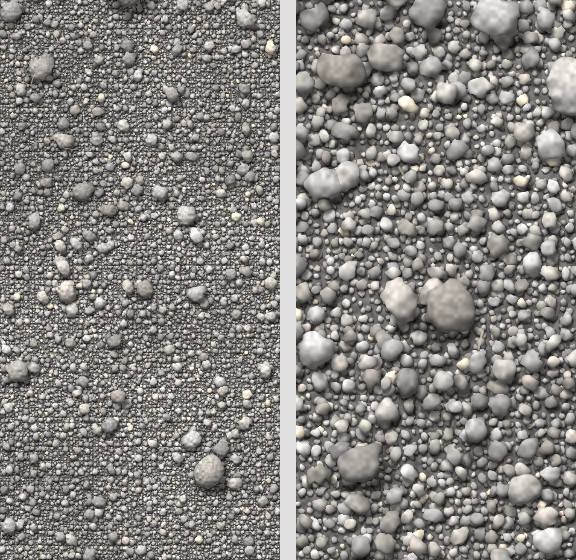
Left: the whole. Right: its middle third, enlarged.
Give the GLSL for this texture, as a WebGL 2 fragment shader.

```glsl
#version 300 es
precision highp float;
// Dry crumbly soil: layers of lumpy clods, from fine crumbs up to rare boulders,
// are scattered on jittered grids. Each is lit as a rough dome and casts a soft
// contact shadow on the finer layers below; pale pebbles and straws are rare.

uniform vec2 u_resolution;
out vec4 fragColor;

const int LAYERS = 6;
const float CELLS[LAYERS] = float[](96.0, 57.0, 37.0, 21.0, 11.0, 5.0);    // per width
const float CHANCE[LAYERS] = float[](1.0, 0.85, 0.52, 0.25, 0.12, 0.07);
const vec2 RADIUS = vec2(0.28, 0.52);         // smallest, largest, in cells
const vec2 STONE_TONE = vec2(0.61, 0.84);     // darkest, lightest clod
const vec3 LIGHT = vec3(-0.22, 0.58, 0.78);
const vec2 SHADOW_SHIFT = vec2(0.05, -0.13);
const float SHADOW_FLOOR = 0.46;
const float AMBIENT = 0.40;
const float DIFFUSE = 0.74;
const float ROUGHNESS = 0.75;
const float GRIT = 0.20;
const float PALE_SHARE = 0.022;
const vec3 GROUND = vec3(0.43, 0.42, 0.41);
const vec3 WARM = vec3(1.035, 1.0, 0.95);
const vec3 COOL = vec3(1.0, 0.995, 0.985);
const vec3 CREAM = vec3(0.96, 0.91, 0.82);
const vec3 STRAW = vec3(0.80, 0.75, 0.66);
const float STRAW_CELLS = 7.0;
const float STRAW_CHANCE = 0.28;
const float STRAW_WIDTH = 0.0028;

// Three random values per integer cell and seed
vec3 hash3(vec2 cell, int seed) {
  uvec3 v = uvec3(ivec3(ivec2(cell), seed)) * 1664525u + 1013904223u;
  v.x += v.y * v.z; v.y += v.z * v.x; v.z += v.x * v.y;
  v ^= v >> 16u;
  v.x += v.y * v.z; v.y += v.z * v.x; v.z += v.x * v.y;
  return vec3(v >> 8u) / 16777216.0;
}

float noise(vec2 p) {
  vec2 i = floor(p), f = fract(p);
  f = f * f * (3.0 - 2.0 * f);
  float low = mix(hash3(i, 91).x, hash3(i + vec2(1, 0), 91).x, f.x);
  float high = mix(hash3(i + vec2(0, 1), 91).x, hash3(i + vec2(1, 1), 91).x, f.x);
  return mix(low, high, f.y);
}

mat2 rotation(float a) {
  return mat2(cos(a), sin(a), -sin(a), cos(a));
}

// Lays one size of clods over the colour below
vec3 addClods(vec3 below, vec2 p, int layer, vec2 bump, float grit) {
  float cells = CELLS[layer];
  float pixel = cells / u_resolution.x;
  vec2 g = p * cells, home = floor(g);
  float shadow = 1.0, cover = 0.0, top = 0.0;
  vec3 clod = below;
  for (int k = 0; k < 9; k++) {
    vec2 cell = home + vec2(k % 3 - 1, k / 3 - 1);
    vec3 place = hash3(cell, layer * 3 + 1);
    if (place.z > CHANCE[layer]) continue;
    vec3 form = hash3(cell, layer * 3 + 2);
    vec3 look = hash3(cell, layer * 3 + 3);

    // Irregular, slightly stretched outline
    vec2 d = g - cell - 0.5 - (place.xy - 0.5) * 0.55;
    float r = mix(RADIUS.x, RADIUS.y, form.x * form.x);
    vec2 stretch = vec2(1.0 + 0.3 * form.z, 1.0 - 0.12 * form.z);
    mat2 turn = rotation(form.y * 6.283);
    float lump = 1.0 + 0.5 * (noise(d * 4.5 + look.xy * 40.0) - 0.5);
    float q = length(turn * d * stretch) * lump / r;
    float qShadow = length(turn * (d - SHADOW_SHIFT) * stretch) * lump / r;
    shadow = min(shadow, mix(SHADOW_FLOOR, 1.0, smoothstep(0.75, 1.45, qShadow)));

    // Highest dome wins where clods overlap
    float dome = sqrt(max(1.0 - q * q, 0.0));
    float soft = 0.8 * pixel / r;
    float inside = 1.0 - smoothstep(1.0 - soft, 1.0 + soft, q);
    cover = max(cover, inside);
    if (inside > 0.0 && dome * r >= top) {
      top = dome * r;
      vec3 normal = normalize(vec3(d / r * 0.9 + bump, dome + 0.15));
      float lit = AMBIENT + DIFFUSE * max(dot(normal, normalize(LIGHT)), 0.0);
      vec3 body = mix(STONE_TONE.x, STONE_TONE.y, look.x) * mix(COOL, WARM, look.y);
      if (look.z < PALE_SHARE && layer < 5) body = CREAM;
      clod = body * lit * (1.0 + grit);
    }
  }
  return mix(below * shadow, clod, cover);
}

// Thin dry stalks, bent a little along their length
vec3 addStraws(vec3 below, vec2 p) {
  vec2 g = p * STRAW_CELLS, home = floor(g);
  float width = STRAW_WIDTH * STRAW_CELLS, pixel = STRAW_CELLS / u_resolution.x;
  for (int k = 0; k < 9; k++) {
    vec2 cell = home + vec2(k % 3 - 1, k / 3 - 1);
    vec3 place = hash3(cell, 51), form = hash3(cell, 52);
    if (place.z > STRAW_CHANCE) continue;
    vec2 d = rotation(form.x * 6.283) * (g - cell - place.xy);
    d.y += (form.z - 0.5) * 1.5 * d.x * d.x;
    float halfLength = mix(0.06, 0.26, form.y * form.y);
    float away = length(vec2(max(abs(d.x) - halfLength, 0.0), d.y)) - width * 0.5;
    float ink = 1.0 - smoothstep(-0.6 * pixel, 0.6 * pixel, away);
    below = mix(below, STRAW * mix(0.75, 1.1, form.z), ink * 0.8);
  }
  return below;
}

void main() {
  vec2 p = gl_FragCoord.xy / u_resolution.x;
  // Shared surface roughness and grit
  vec2 fine = p * 95.0;
  float here = noise(fine);
  vec2 bump = ROUGHNESS * (here - vec2(noise(fine + vec2(0.5, 0)), noise(fine + vec2(0, 0.5))));
  float grit = GRIT * (noise(p * 210.0) + 0.5 * here - 0.75);

  vec3 color = GROUND * (1.0 + 2.0 * grit);
  for (int i = 0; i < LAYERS; i++) color = addClods(color, p, i, bump, grit);
  color = addStraws(color, p);
  color *= 0.94 + 0.16 * noise(p * 3.5);
  fragColor = vec4(clamp(color, 0.0, 1.0), 1.0);
}
```
